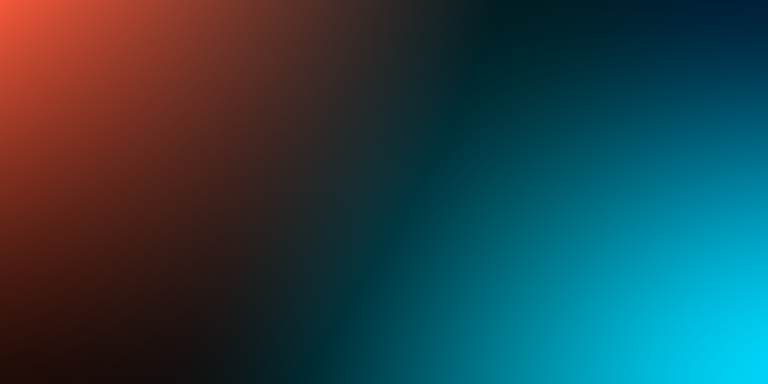
Write a Shadertoy shader that draws this background.

```glsl
// A soft four-corner backdrop: an ember glow at the upper left and a cyan
// glow at the lower right, over a dark teal base that turns navy on the right.
// Each glow is a smooth horizontal falloff times a vertical one.

// Red-orange light: fades downward, and ends along a slanted, bowed edge.
float emberGlow(vec2 uv) {
    float edge = 0.38 + 0.36 * uv.y - 0.08 * uv.y * uv.y;
    float across = pow(max(1.0 - uv.x / edge, 0.0), mix(0.6, 1.15, uv.y));
    return (0.12 + 0.84 * pow(uv.y, 1.3)) * across;
}

// Cyan light: rises to the right and fades toward the top.
float cyanGlow(vec2 uv) {
    float across = smoothstep(0.2 + 0.12 * uv.y, 1.06, uv.x);
    return across * (1.0 - smoothstep(0.0, 1.12, uv.y));
}

void mainImage(out vec4 fragColor, in vec2 fragCoord) {
    vec2 uv = fragCoord / iResolution.xy;

    // Dark base, with navy in the upper right
    vec3 color = vec3(0.0, 0.10, 0.12) * smoothstep(-0.04, 0.7, uv.x);
    color.b += 0.07 * uv.y * smoothstep(0.65, 1.0, uv.x);

    // Corner lights
    color += vec3(1.0, 0.36, 0.235) * emberGlow(uv);
    color += vec3(0.0, 0.74, 0.86) * cyanGlow(uv);

    fragColor = vec4(color, 1.0);
}
```
